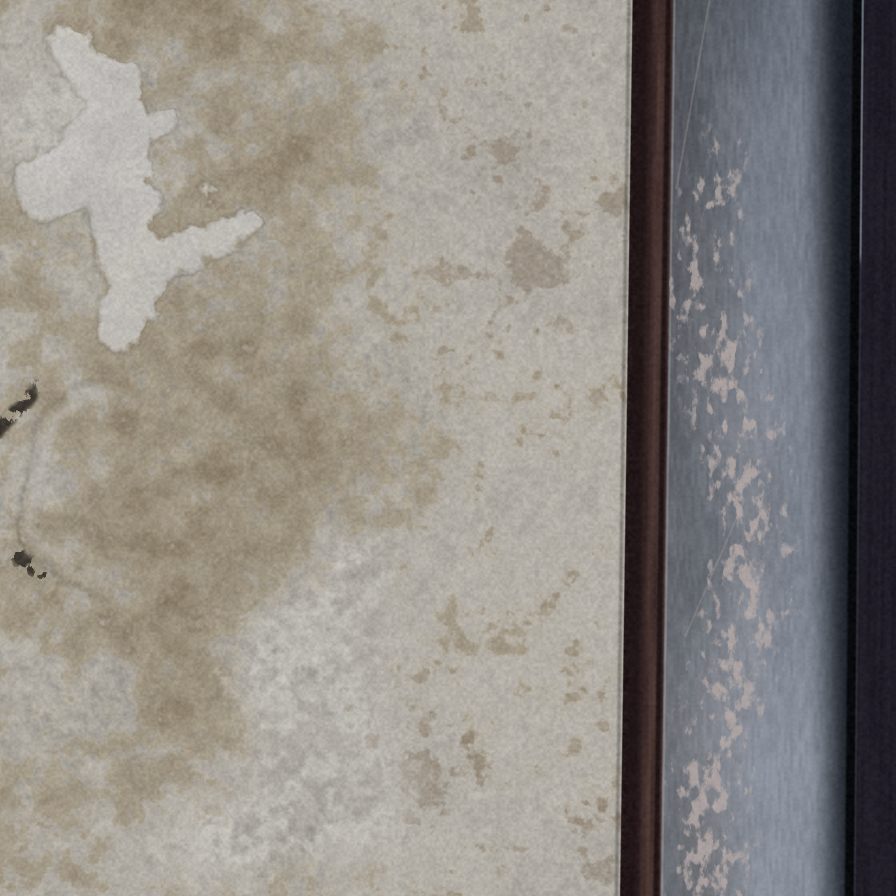
Give the GLSL for this texture, as a WebGL 2 fragment shader.

```glsl
#version 300 es
precision highp float;
uniform vec2 u_resolution;
out vec4 fragColor;

const vec3 PLASTER = vec3(.7, .685, .655);
const vec3 OCHRE = vec3(.58, .53, .44);
const vec3 DEEP_OCHRE = vec3(.47, .42, .33);
const vec3 UMBER = vec3(.52, .465, .4);
const vec3 LIME = vec3(.765, .757, .745);
const vec3 CRACK = vec3(.17, .16, .14);
const vec3 RUST_DARK = vec3(.13, .085, .09);
const vec3 RUST_LIGHT = vec3(.3, .22, .205);
const vec3 STEEL_DARK = vec3(.37, .385, .41);
const vec3 STEEL_BLUE = vec3(.48, .505, .55);
const vec3 SCUFF = vec3(.7, .655, .645);
const vec3 SHADE = vec3(.11, .125, .155);
const vec3 PANEL = vec3(.125, .11, .15);
const float STRIP_WIDTH = .045;
const float GRAIN = .05;

// Soft spots: centre, radius, strength
const vec4 STAINS[12] = vec4[12](
  vec4(.2, .98, .09, .75), vec4(.33, .86, .11, .75),
  vec4(.02, .76, .08, .45), vec4(.25, .62, .12, .75),
  vec4(.33, .53, .09, .75), vec4(.45, .51, .06, .6),
  vec4(.14, .45, .15, .5), vec4(.33, .4, .09, .5),
  vec4(.2, .335, .1, .6), vec4(.22, .225, .07, .75),
  vec4(.06, .15, .1, .4), vec4(.32, .04, .08, .4));
const vec4 BLOTCHES[5] = vec4[5](
  vec4(.575, .69, .045, .7), vec4(.57, .825, .06, .55),
  vec4(.69, .76, .03, .7), vec4(.49, .13, .07, .5),
  vec4(.67, .05, .05, .5));
const vec4 PALE[5] = vec4[5](
  vec4(.33, .265, .08, .6), vec4(.39, .11, .08, .55),
  vec4(.25, .06, .06, .5), vec4(.06, .86, .07, .5),
  vec4(.4, .37, .04, .4));

// Lime strokes: start and end, with radii
const vec4 STROKES[7] = vec4[7](
  vec4(.085, .96, .135, .88), vec4(.13, .86, .05, .79),
  vec4(.12, .85, .15, .71), vec4(.155, .69, .13, .63),
  vec4(.15, .69, .27, .75), vec4(.14, .91, .168, .867),
  vec4(.23, .8, .245, .78));
const float RADII[7] = float[7](.03, .034, .04, .023, .016, .008, .009);

float hash(vec2 p) {
  vec3 q = fract(p.xyx * .1031);
  q += dot(q, q.yzx + 33.33);
  return fract((q.x + q.y) * q.z);
}
float noise(vec2 p) {
  vec2 i = floor(p), f = fract(p);
  f = f * f * (3. - 2. * f);
  return mix(mix(hash(i), hash(i + vec2(1, 0)), f.x),
             mix(hash(i + vec2(0, 1)), hash(i + 1.), f.x), f.y);
}
float fbm(vec2 p) {
  float sum = 0., amp = .52;
  for (int i = 0; i < 5; i++) {
    sum += amp * noise(p);
    p = mat2(1.6, 1.2, -1.2, 1.6) * p + 7.3;
    amp *= .5;
  }
  return sum;
}
float segment(vec2 p, vec4 s) {
  vec2 a = p - s.xy, d = s.zw - s.xy;
  return length(a - d * clamp(dot(a, d) / dot(d, d), 0., 1.));
}
float spot(vec2 p, vec4 s) {
  vec2 d = (p - s.xy) / s.z;
  return s.w * exp(-dot(d, d));
}
float line(float d, float halfWidth, float blur) {
  return 1. - smoothstep(halfWidth - blur, halfWidth + blur, abs(d));
}

vec3 wall(vec2 p, float px) {
  float broad = fbm(p * 9. + 3.) - .5, fine = fbm(p * 36. + 11.) - .5;
  float speck = fbm(p * 95. + 23.) - .5;
  vec2 w = p + .045 * vec2(broad, fbm(p * 11. + 40.) - .5) + .02 * fine;
  float stain = .25 - .2 * smoothstep(.25, .6, p.x), blotch = .08, pale = 0.;
  for (int i = 0; i < 12; i++) stain += spot(w, STAINS[i]);
  for (int i = 0; i < 5; i++) {
    blotch += spot(w, BLOTCHES[i]);
    pale += spot(w, PALE[i]);
  }

  // Layered stains
  vec3 c = PLASTER + .08 * broad + .08 * fine + .1 * speck;
  float ragged = stain / (1. + .4 * stain) - pale + .8 * broad + 1.3 * fine + .8 * speck;
  c = mix(c, OCHRE, .5 * smoothstep(0., .85, ragged));
  c = mix(c, OCHRE, .4 * smoothstep(.4, .56, ragged));
  c = mix(c, DEEP_OCHRE, .55 * smoothstep(.7, 1.2, ragged));
  c = mix(c, UMBER, .55 * smoothstep(.4, .75, blotch + 1.4 * fine + speck));
  c = mix(c, LIME, .4 * smoothstep(.25, .5, pale + fine + .5 * speck));
  c += .12 * speck * smoothstep(.1, .6, stain);

  // Lime patch with a shadowed rim
  float d = 1.;
  for (int i = 0; i < 7; i++) d = min(d, segment(w, STROKES[i]) - RADII[i]);
  d += .03 * broad + .03 * fine + .01 * speck;
  c *= 1. - .09 * line(d - .003, .002, .003);
  c = mix(c, LIME + .1 * broad + .06 * fine, .82 - .82 * smoothstep(-.005, .002 + px, d));

  // Worn ring and cracks
  vec2 r = w - vec2(.145, .45);
  float side = 1. - smoothstep(-.09, .03, r.x);
  c = mix(c, LIME, .4 * side * line(length(r) - .107, .006, .007));
  c *= 1. - .1 * side * line(length(r) - .122, .003, .004);
  float crack = min(segment(w, vec4(.005, .53, .04, .56)),
                    segment(w, vec4(.025, .385, .055, .36)));
  return mix(c, CRACK, .85 * line(crack, .01, .005) * smoothstep(0., .06, speck));
}

vec3 steel(vec2 p, float px) {
  float cloud = fbm(p * vec2(14, 5)) - .5;
  vec3 c = mix(STEEL_DARK, STEEL_BLUE, smoothstep(.75, .87, p.x + .06 * cloud));
  c += .1 * cloud + .09 * (.5 - p.y) + .06 * (noise(p * vec2(300, 60)) - .5);
  // Scuffed band and hairline scratches
  float track = .815 + .025 * cos(p.y * 10. - 4.);
  float offset = (p.x - track) / .04;
  float band = exp(-offset * offset) * (1. - smoothstep(.5, 1., p.y));
  float flakes = fbm(p * vec2(120, 70) + 17.) + .2 * band;
  float flaked = smoothstep(.64, .86, flakes) * smoothstep(.02, .3, band);
  c = mix(c, SCUFF, .12 * band + .75 * flaked);
  float hair = min(segment(p, vec4(.792, 1, .755, .79)),
                   segment(p, vec4(.83, .44, .765, .29)));
  c = mix(c, SCUFF, .3 * line(hair, .001, px));
  return mix(c, SHADE, smoothstep(.896, .948, p.x + .012 * (p.y - .5)));
}

void main() {
  vec2 p = gl_FragCoord.xy / u_resolution;
  float px = 1. / min(u_resolution.x, u_resolution.y);
  float s = p.x - mix(.692, .706, p.y);
  float g = p.x - mix(.948, .957, p.y);
  vec3 c = s < px ? wall(p, px) : steel(p, px);

  // Rusty strip
  float streak = noise(vec2(s * 260., p.y * 9.)) - .5;
  vec3 rust = mix(RUST_DARK, RUST_LIGHT, smoothstep(.014, .03, s) * (.8 + .6 * streak));
  rust = mix(rust, RUST_DARK, line(s - .04, .003, .002));
  c *= 1. - .25 * line(s + .004, .002, .002);
  c = mix(c, rust, line(s - .5 * STRIP_WIDTH, .5 * STRIP_WIDTH, px));
  c = mix(c, SCUFF, .4 * line(s - STRIP_WIDTH - .002, .001, px));

  // Groove, lit lip and dark panel
  c = mix(c, PANEL + .03 * streak, smoothstep(-px, px, g - .006));
  c = mix(c, SHADE * .3, line(g, .005, .002));
  float lit = mix(.12, .65, smoothstep(.7, .72, p.y));
  c = mix(c, STEEL_BLUE * 1.2, lit * line(g - .006, .0012, px));

  float grain = noise(p * 260.) + noise(p * 420. + 31.) - 1.;
  c += GRAIN * grain * mix(1., .5, smoothstep(0., .01, s));
  fragColor = vec4(clamp(c, 0., 1.), 1);
}
```
